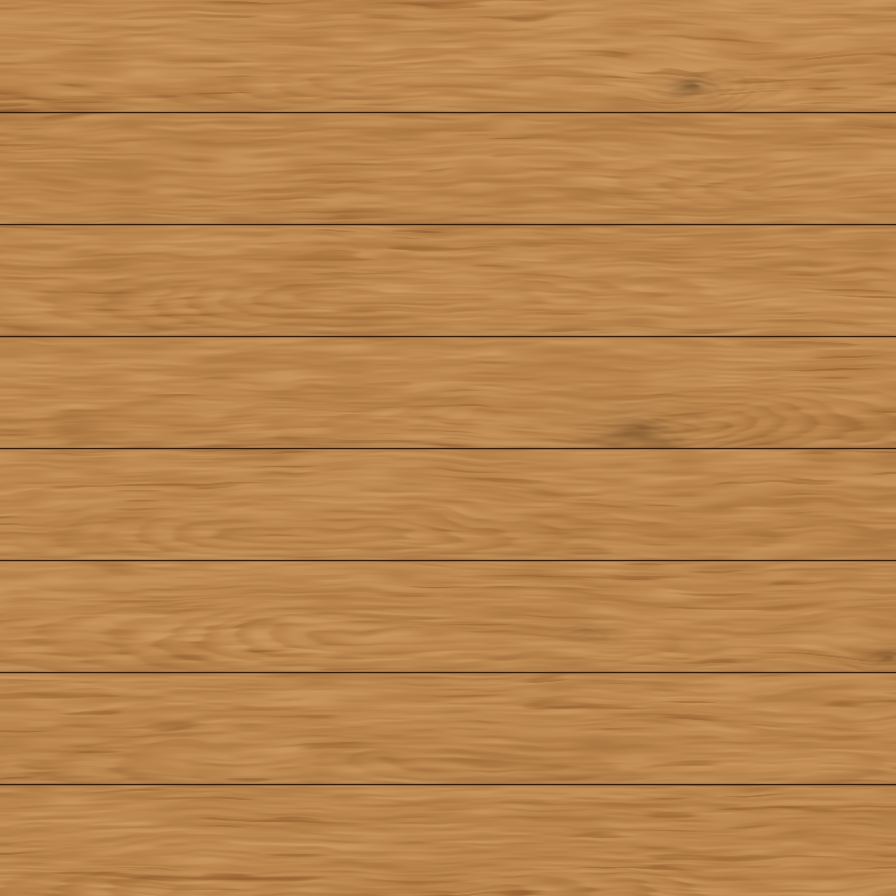
Write a WebGL 2 fragment shader that draws this texture.

```glsl
#version 300 es
precision highp float;
uniform vec2 u_resolution;
out vec4 fragColor;

const float PLANKS = 8.0;
const float SEAM_WIDTH = 0.0015;
const float SEAM_OFFSET = -0.0006;
const float RING_SPACING = 0.0078;
const float RING_STRENGTH = 0.34;
const float FIBRE_STRENGTH = 0.85;
const float PORE_STRENGTH = 0.55;
const float TONE_STRENGTH = 0.40;
const float KNOT_STRENGTH = 0.50;
const vec3 WOOD_DARK = vec3(0.64, 0.43, 0.225);
const vec3 WOOD_MID = vec3(0.73, 0.52, 0.30);
const vec3 WOOD_LIGHT = vec3(0.79, 0.59, 0.37);
const vec3 KNOT_COLOR = vec3(0.38, 0.26, 0.13);
const vec3 SEAM_COLOR = vec3(0.15, 0.11, 0.10);

// Heart of the arched grain in each plank, bottom to top: x, height in plank
const vec2 HEARTS[8] = vec2[8](
    vec2(0.34, 0.02), vec2(0.52, 0.17), vec2(0.44, 0.28), vec2(0.33, 0.20),
    vec2(0.70, 0.20), vec2(0.42, 0.32), vec2(0.95, 0.35), vec2(0.47, 0.28));
// Knots: x, y, radius, darkness
const vec4 KNOTS[4] = vec4[4](
    vec4(0.773, 0.904, 0.010, 1.0), vec4(0.708, 0.517, 0.018, 0.95),
    vec4(0.992, 0.267, 0.008, 0.8), vec4(0.655, 0.292, 0.009, 0.4));

float hash(vec2 p) {
    vec3 q = fract(vec3(p.xyx) * 0.1031);
    q += dot(q, q.yzx + 33.33);
    return fract((q.x + q.y) * q.z);
}

float noise(vec2 p) {
    vec2 i = floor(p), f = fract(p);
    f = f * f * (3.0 - 2.0 * f);
    return mix(mix(hash(i), hash(i + vec2(1, 0)), f.x),
               mix(hash(i + vec2(0, 1)), hash(i + vec2(1, 1)), f.x), f.y);
}

float fbm(vec2 p) {
    float sum = 0.0, amp = 0.5;
    for (int i = 0; i < 4; i++) {
        sum += amp * noise(p);
        p = p * 2.03 + 17.7;
        amp *= 0.5;
    }
    return sum;
}

void main() {
    vec2 uv = gl_FragCoord.xy / u_resolution;
    float pixel = 1.0 / u_resolution.y;
    float plank = floor((uv.y - SEAM_OFFSET) * PLANKS);
    plank = clamp(plank, 0.0, PLANKS - 1.0);
    vec2 seed = vec2(plank * 13.7, plank * 41.3);

    // Slow bending of the grain
    float bend = (fbm(uv * vec2(4.5, 14.0) + seed) - 0.47) * 0.026;

    // Knots darken the wood and swell the rings around them
    float knotShade = 0.0, swell = 0.0;
    for (int i = 0; i < 4; i++) {
        vec4 knot = KNOTS[i];
        if (floor(knot.y * PLANKS) != plank) continue;
        vec2 d = (uv - knot.xy) / knot.z * vec2(0.45, 1.0);
        d.y += 0.25 * d.x * sin(d.x * 1.5) + bend * 25.0;
        float r = length(d);
        float streaks = 0.15 + 1.1 * noise(uv * vec2(45.0, 230.0) + r * 1.5);
        float core = exp(-r * r * 5.0) * 0.35;
        knotShade += knot.w * (exp(-r * r * 0.7) * streaks + core);
        swell += knot.w * 0.030 * exp(-r * r * 0.09);
    }

    // Fine fibres and short dark pores follow the bent grain
    vec2 grain = vec2(uv.x, uv.y + bend + swell * 0.3);
    float strand = noise(grain * vec2(13.0, 210.0) + seed) - 0.5;
    float hair = noise(grain * vec2(26.0, 370.0) + seed + 5.0) - 0.5;
    float fibre = 0.55 * strand + 0.60 * hair;
    float pore = smoothstep(0.72, 0.92, noise(grain * vec2(12.0, 250.0) + seed + 31.0));
    pore *= smoothstep(0.25, 0.8, noise(uv * vec2(7.0, 25.0) + seed + 3.0));

    // Arched rings, flattening into straight grain away from the heart
    vec2 heart = HEARTS[int(plank)];
    float dx = uv.x - heart.x;
    float dy = uv.y - (plank + heart.y) / PLANKS + bend;
    float reach = dx < 0.0 ? 0.28 : 0.40;
    float arch = 0.080 * dx * dx / (dx * dx + reach * reach);
    float field = sqrt(dy * dy + arch * arch) + bend * 0.5 - swell;
    field += strand * 0.0030 + hair * 0.0012;
    float phase = fract(field / RING_SPACING);
    float ring = smoothstep(0.20, 0.75, phase) * (1.0 - smoothstep(0.75, 1.0, phase));
    float presence = smoothstep(0.30, 0.65, fbm(uv * vec2(4.0, 18.0) + seed + 7.0));
    presence *= 0.25 + 0.75 * exp(-dy * dy * 900.0);

    float tone = (fbm(grain * vec2(2.5, 32.0) + seed + 60.0) - 0.47) * TONE_STRENGTH;
    tone += (hash(seed) - 0.5) * 0.05;

    float light = tone + fibre * FIBRE_STRENGTH + 0.09
                - ring * presence * RING_STRENGTH - pore * PORE_STRENGTH;
    vec3 color = light > 0.0 ? mix(WOOD_MID, WOOD_LIGHT, min(light * 2.0, 1.2))
                             : mix(WOOD_MID, WOOD_DARK, min(-light * 1.6, 1.5));
    color = mix(color, KNOT_COLOR, clamp(knotShade * KNOT_STRENGTH, 0.0, 0.8));

    // Seams between planks, with a faint shade beside them
    float line = clamp(floor(uv.y * PLANKS + 0.5), 1.0, PLANKS - 1.0);
    float seamDist = abs(uv.y - line / PLANKS - SEAM_OFFSET);
    color *= 1.0 - 0.06 * exp(-seamDist * 450.0);
    float seam = clamp((SEAM_WIDTH * 0.5 - seamDist) / pixel + 0.5, 0.0, 1.0);
    fragColor = vec4(mix(color, SEAM_COLOR, seam), 1.0);
}
```
